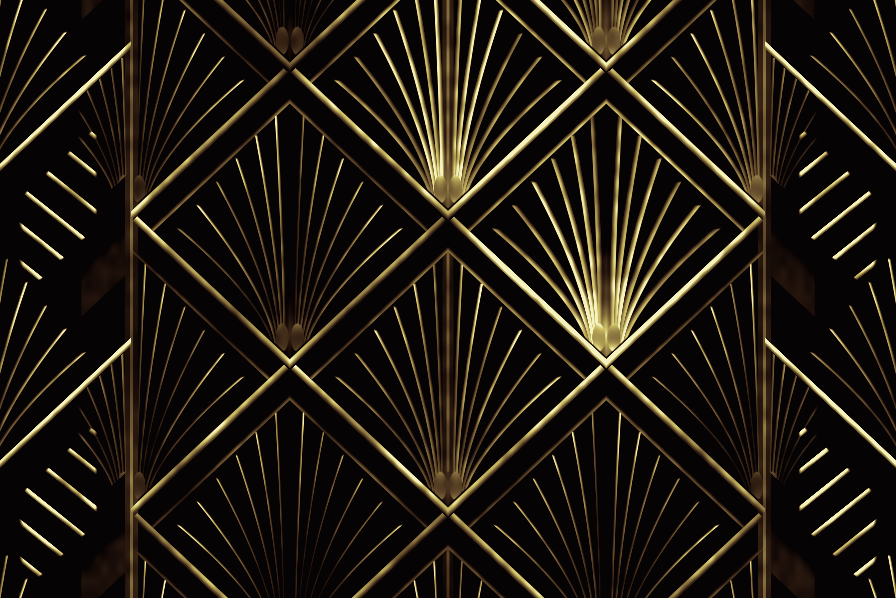
Give the GLSL for this pattern, as a WebGL 1 fragment shader.

```glsl
precision highp float;
// Art deco lattice of black diamonds with gold rims, each holding a fan of curved ribs.
// Skewed coordinates pick the diamond; ribs, rims and side wings are layered by max().
// Lengths are in units of 1/512 of the canvas height.
uniform vec2 u_resolution;

const vec2 HALF = vec2(135.5, 127.0); // half diagonals of a diamond
const float SLOPE = 0.937;            // rise of a diamond edge

float hash(vec2 p) {
  return fract(sin(dot(p, vec2(127.1, 311.7))) * 43758.55);
}

float noise(vec2 p) {
  vec2 i = floor(p), f = fract(p);
  f = f * f * (3.0 - 2.0 * f);
  return mix(mix(hash(i), hash(i + vec2(1, 0)), f.x),
             mix(hash(i + vec2(0, 1)), hash(i + vec2(1, 1)), f.x), f.y);
}

// Antialiased stroke around d = 0
float stroke(float d, float halfWidth) {
  float aa = 350.0 / u_resolution.y;
  return 1.0 - smoothstep(halfWidth - aa, halfWidth + aa, abs(d));
}

// Bevelled metal strip, brighter on its positive side
float bevel(float d, float halfWidth) {
  return stroke(d, halfWidth) * mix(0.4, 1.0, smoothstep(-halfWidth, 0.6 * halfWidth, d));
}

// Fan above the lower corner of a diamond; light runs from 0 (dim) to 1
float fan(vec2 q, float light, float seed) {
  float x = abs(q.x), y = q.y - 18.0, side = step(0.0, q.x);
  float glow = 0.0;
  for (int i = 0; i < 6; i++) {
    float k = float(i);
    float rise = 205.0 - 20.0 * k;
    float root = 4.0 + 1.8 * k;
    float spread = 8.0 + 15.2 * k;
    float t = clamp(y / rise, 0.0, 1.0);
    float bend = 1.5 * spread / rise * sqrt(t);
    float d = (x - root - spread * t * sqrt(t)) / sqrt(1.0 + bend * bend);
    float ends = smoothstep(0.0, 6.0, y) * (1.0 - smoothstep(rise - 3.0, rise, y));
    float along = mix(0.12 + 0.75 * t * t, 1.0 - 0.3 * t, light);
    float uneven = 0.6 + 0.4 * hash(vec2(k + 9.0 * side, seed));
    float halfWidth = mix(1.0, 2.7, light) * (1.1 - 0.3 * t);
    glow = max(glow, bevel(d, halfWidth) * ends * along * uneven);
  }
  // Haze and two rounded lobes at the root
  float haze = exp(-x / 15.0 - abs(y - 12.0) / 50.0) * (0.1 + 0.6 * light);
  glow = max(glow, haze * step(0.0, q.y));
  vec2 lobe = (q - vec2(sign(q.x) * 6.5, 28.0)) / vec2(6.0, 13.0);
  float r = length(lobe);
  float petal = (0.22 + 0.45 * light) * (0.75 + 0.4 * lobe.y * lobe.y);
  return mix(glow, petal, 1.0 - smoothstep(0.85, 1.0, r));
}

// Upright post, lit along its centre
float post(float x, float halfWidth, float level) {
  return level * max(0.55 * stroke(x, halfWidth), stroke(x, 1.5));
}

float lattice(vec2 p) {
  vec2 s = p / HALF;
  vec2 uv = 0.5 * vec2(s.y + s.x, s.y - s.x);
  vec2 cell = floor(uv), f = uv - cell;
  vec2 corner = HALF * vec2(cell.x - cell.y, cell.x + cell.y);
  vec2 q = p - corner;
  float seed = hash(cell + 3.0);
  vec2 away = (corner - vec2(96.0, -50.0)) * vec2(1.2, 1.0) / 130.0;
  float light = clamp(0.08 + 0.12 * seed + exp(-0.5 * dot(away, away)), 0.0, 1.0);

  float low = 185.0 * min(f.x, f.y);
  float high = 185.0 * (1.0 - max(f.x, f.y));
  float inside = smoothstep(7.0, 9.0, low) * smoothstep(17.0, 19.0, high);
  float glow = fan(q, light, seed) * inside;
  float evenColumn = 1.0 - mod(cell.x - cell.y, 2.0);
  float stem = post(q.x, 5.0, evenColumn * (0.26 + 0.2 * light));
  glow = max(glow, stem * inside * step(40.0, q.y));

  float polish = 0.55 + 0.45 * noise(p / 45.0);
  float nearCorner = exp(-abs(q.x) / 60.0) * light * 0.3;
  float rim = bevel(low - 4.0, 3.0) * (0.6 + 0.4 * light + nearCorner);
  float inner = bevel(high - 17.0, 1.9) * (0.34 + 0.4 * light) * step(7.0, low);
  return max(glow, max(rim, inner) * polish);
}

// Broken side panels: x is measured outward from the side post
float wing(vec2 p, float x) {
  float edge = SLOPE * (HALF.x - x);
  float above = mod(p.y + 233.0 - edge, 254.0);
  vec2 outerFan = vec2(x - HALF.x, above + edge);
  vec2 innerFan = vec2(x, mod(p.y, 254.0));
  float side = step(0.0, p.x);

  float glow = fan(outerFan, 0.3, 2.0 + side) * smoothstep(8.0, 11.0, above);
  float narrow = 1.0 - smoothstep(40.0, 50.0, x);
  glow = max(glow, fan(innerFan, 0.2, 5.0 + side) * narrow * step(150.0, above));
  glow = max(glow, bevel(above - 4.0, 3.4) * (0.6 + 0.4 * noise(p / 40.0)));

  // Slanted bars and a dull plate beside the post
  float d = mod(p.y + 254.0 - 0.8 * x, 254.0 / 8.0) - 16.0;
  float span = smoothstep(28.0, 32.0, x) * (1.0 - smoothstep(92.0, 98.0, x));
  span *= smoothstep(128.0, 132.0, above) * (1.0 - smoothstep(214.0, 218.0, above));
  glow = max(glow, bevel(d, 2.6) * span * (0.55 + 0.5 * noise(p / 25.0)));
  float plate = smoothstep(62.0, 66.0, above) * (1.0 - smoothstep(90.0, 126.0, above));
  return max(glow, 0.18 * plate * (1.0 - smoothstep(42.0, 46.0, x)));
}

// Dark bronze to pale gold
vec3 gold(float t) {
  vec3 metal = vec3(t, pow(t, 1.28), 0.52 * pow(t, 1.2) + 0.27 * smoothstep(0.8, 0.97, t));
  return max(metal, vec3(0.02, 0.01, 0.01));
}

void main() {
  vec2 p = (gl_FragCoord.xy - vec2(0.5 * u_resolution.x, 0.0)) * 512.0 / u_resolution.y;
  p.y -= 322.0;
  float x = abs(p.x) - 2.0 * HALF.x;
  float glow = x > 0.0 ? wing(p, x) : lattice(p);
  glow = max(glow, post(x, 6.0, 0.26 + 0.2 * noise(p / 60.0)));
  float wear = 0.8 + 0.3 * noise(p / vec2(7.0, 11.0));
  // Steep response: shadows sink to black, polished metal flares
  float shine = clamp(1.8 * (glow * wear - 0.11), 0.0, 0.96);
  gl_FragColor = vec4(gold(shine), 1.0);
}
```
